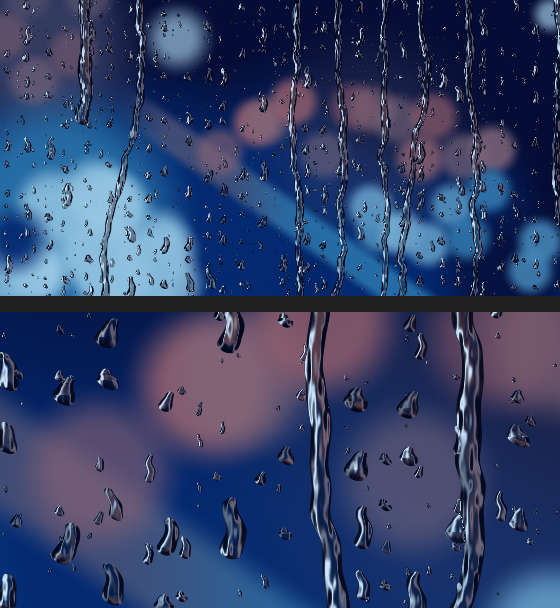
Top: the whole. Bottom: its middle third, enlarged.
A Shadertoy shader for this texture:

```glsl
// Rain on a window at night: running streams and beads over blurred city lights.
// Water is a height field whose slope bends the view behind it and sets the glints.
// Units are canvas heights, with the origin at the lower left.

const vec3 NAVY  = vec3(0.02, 0.05, 0.21);
const vec3 BLUE  = vec3(0.01, 0.16, 0.44);
const vec3 SLATE = vec3(0.22, 0.25, 0.40);
const vec3 STEEL = vec3(0.16, 0.45, 0.67);
const vec3 PALE  = vec3(0.63, 0.81, 0.91);
const vec3 MAUVE = vec3(0.48, 0.42, 0.50);
const vec3 ROSE  = vec3(0.60, 0.38, 0.43);
const vec3 INK   = vec3(0.01, 0.025, 0.10);
const vec3 GLINT = vec3(0.80, 0.91, 1.00);

const float REFRACTION = 0.20;
const float SLOPE_STEP = 0.001;
const float RIPPLE = 0.0032;
const int STREAMS = 8;
// Each stream: x at the top, sideways drift, y of its lower end, half width
const vec4 STREAM[STREAMS] = vec4[STREAMS](
    vec4(0.285, 0.00, 0.60, 0.022), vec4(0.485, -0.13, -1.0, 0.013),
    vec4(1.000, 0.01, -1.0, 0.014), vec4(1.150, 0.00, -1.0, 0.013),
    vec4(1.295, 0.01, -1.0, 0.012), vec4(1.435, -0.08, -1.0, 0.012),
    vec4(1.595, 0.02, -1.0, 0.014), vec4(1.885, 0.00, 0.25, 0.016));

vec2 hash2(vec2 p) {
    vec3 q = fract(p.xyx * vec3(0.1031, 0.1030, 0.0973));
    q += dot(q, q.yzx + 33.33);
    return fract((q.xx + q.yz) * q.zy);
}

float noise(vec2 p) {
    vec2 i = floor(p), f = fract(p);
    f = f * f * (3.0 - 2.0 * f);
    return mix(mix(hash2(i).x, hash2(i + vec2(1, 0)).x, f.x),
               mix(hash2(i + vec2(0, 1)).x, hash2(i + vec2(1, 1)).x, f.x), f.y);
}

float disc(vec2 p, vec2 centre, float radius, float blur) {
    return 1.0 - smoothstep(radius - blur, radius + blur, length(p - centre));
}

// Out-of-focus city behind the glass
vec3 city(vec2 p) {
    float cloud = noise(p * 3.0 + 4.0) - 0.5;
    vec3 col = mix(BLUE, NAVY, smoothstep(0.3, 0.68, 0.22 * p.x + 0.65 * p.y + 0.4 * cloud));
    col = mix(col, SLATE, 0.9 * disc(p, vec2(0.14, 0.84), 0.27, 0.14));
    col = mix(col, SLATE, 0.4 * disc(p, vec2(1.25, 0.52), 0.3, 0.15));
    col = mix(col, NAVY, 0.8 * disc(p, vec2(1.72, 0.08), 0.2, 0.12));

    // Diagonal beam
    float across = abs(dot(p - vec2(0.9, 0.32), vec2(0.567, 0.823)));
    float beam = (1.0 - smoothstep(0.03, 0.075, across)) * smoothstep(0.35, 0.6, p.x);
    col = mix(col, mix(SLATE + 0.06, STEEL, smoothstep(0.7, 1.05, p.x)), 0.9 * beam);

    // Bright lights, lower left
    col = mix(col, STEEL, 0.9 * disc(p, vec2(0.2, 0.26), 0.37, 0.13));
    for (int i = 0; i < 20; i++) {
        vec2 r = hash2(vec2(i, 7)), s = hash2(vec2(i, 19));
        vec2 c = vec2(0.6 * r.x, (0.62 - 0.45 * r.x) * r.y);
        col = mix(col, mix(STEEL, PALE, 0.7 + 0.3 * s.x),
                  0.8 * disc(p, c, mix(0.07, 0.12, s.y), 0.045));
    }
    col = mix(col, BLUE, 0.95 * disc(p, vec2(0.05, 0.19), 0.09, 0.06));

    // Warm lights across the middle and the upper left
    for (int i = 0; i < 18; i++) {
        vec2 r = hash2(vec2(i, 43)), s = hash2(vec2(i, 61));
        bool middle = i < 12;
        vec2 c = middle ? vec2(0.74 + 0.08 * (float(i) + r.x), 0.45 + 0.22 * r.y)
                        : vec2(0.5 * r.x, 0.72 + 0.3 * r.y);
        float alpha = (middle ? 0.9 : 0.5) * mix(0.55, 1.0, s.y);
        col = mix(col, mix(MAUVE, ROSE, s.x), alpha * disc(p, c, 0.075, 0.03));
    }

    // Cool and tan lights, lower right
    for (int i = 0; i < 9; i++) {
        vec2 r = hash2(vec2(i, 83)), s = hash2(vec2(i, 97));
        vec2 c = vec2(1.2 + 0.075 * (float(i) + r.x), 0.08 + 0.3 * r.y);
        vec3 tint = i > 5 && s.x > 0.4 ? MAUVE : mix(STEEL, PALE, 0.75 * s.x);
        col = mix(col, tint, 0.85 * disc(p, c, 0.07, 0.03));
    }
    col = mix(col, mix(SLATE, PALE, 0.65), 0.9 * disc(p, vec2(0.6, 0.87), 0.09, 0.05));
    return mix(col, mix(SLATE, PALE, 0.65), 0.9 * disc(p, vec2(1.86, 0.95), 0.05, 0.03));
}

// Beads strung in loose columns; height falls with unit slope at the rim
float beads(vec2 p, vec2 cell, float size, float density, float seed) {
    float h = -1.0;
    vec2 base = floor(p / cell);
    for (int k = 0; k < 9; k++) {
        vec2 id = base + vec2(k % 3 - 1, k / 3 - 1);
        vec2 r = hash2(id + seed), s = hash2(id + seed + 37.0);
        if (s.x > density) continue;
        float column = hash2(vec2(id.x + seed, seed)).x;
        vec2 q = p - (id + vec2(0.25 + 0.4 * column + 0.15 * r.x, 0.2 + 0.6 * r.y)) * cell;
        float w = size * mix(0.5, 1.0, s.y);
        float len = w * mix(0.2, 2.8, r.x * r.x);
        q.x += 0.5 * (r.y - 0.35) * q.y + 0.3 * w * sin(1.4 * q.y / w + 6.0 * r.x);
        w *= 1.0 - 0.25 * clamp(q.y / len, -1.0, 1.0);
        q.y -= clamp(q.y, -len, len);
        h = max(h, 0.5 * w * (1.0 - dot(q, q) / (w * w)));
    }
    return h;
}

float water(vec2 p) {
    float h = beads(p, vec2(0.066, 0.078), 0.0115, 0.62, 11.0);
    h = max(h, beads(p, vec2(0.045, 0.047), 0.0058, 0.36, 53.0));
    h = max(h, beads(p, vec2(0.024), 0.0025, 0.14, 91.0));
    for (int i = 0; i < STREAMS; i++) {
        vec4 s = STREAM[i];
        float seed = 9.0 * float(i) + 0.5;
        float x = s.x + s.y * (1.0 - smoothstep(0.1, 0.72, p.y))
            + 0.030 * (noise(vec2(seed, 4.0 * p.y)) - 0.5)
            + 0.026 * (noise(vec2(seed, 13.0 * p.y)) - 0.5)
            + 0.013 * (noise(vec2(seed, 32.0 * p.y)) - 0.5);
        float w = s.w * mix(0.55, 1.2, noise(vec2(seed + 4.0, 18.0 * p.y)));
        vec2 d = vec2(p.x - x, max(s.z - p.y, 0.0)) / w;
        h = max(h, 0.5 * w * (1.0 - dot(d, d)));
    }
    // Only thick water ripples, so small beads keep a clean outline
    return h + RIPPLE * smoothstep(0.0, 0.004, h) * (noise(p * vec2(170.0, 55.0)) - 0.5);
}

void mainImage(out vec4 fragColor, in vec2 fragCoord) {
    vec2 p = fragCoord / iResolution.y;
    float pixel = 0.6 / iResolution.y;
    float h = water(p);
    vec2 slope = vec2(water(p + vec2(SLOPE_STEP, 0)) - h,
                      water(p + vec2(0, SLOPE_STEP)) - h) / SLOPE_STEP;
    slope /= max(1.0, length(slope));

    // Bent view, dark rim, cool glint on the left and a faint warm one on the right
    vec3 wet = 0.65 * city(p + REFRACTION * slope);
    wet = mix(wet, INK, 0.9 * smoothstep(0.4, 0.85, length(slope)));
    float sparkle = smoothstep(0.25, 0.65, noise(p * vec2(60.0, 35.0)));
    float cool = exp(-26.0 * pow(dot(slope, vec2(0.9, -0.43)) - 0.42, 2.0));
    float warm = exp(-36.0 * pow(slope.x + 0.55, 2.0));
    wet = mix(wet, GLINT, cool * mix(0.4, 1.0, sparkle));
    wet = mix(wet, MAUVE + 0.1, 0.65 * warm);

    vec3 col = mix(city(p), wet, smoothstep(-pixel, pixel, h));
    fragColor = vec4(col, 1.0);
}
```
